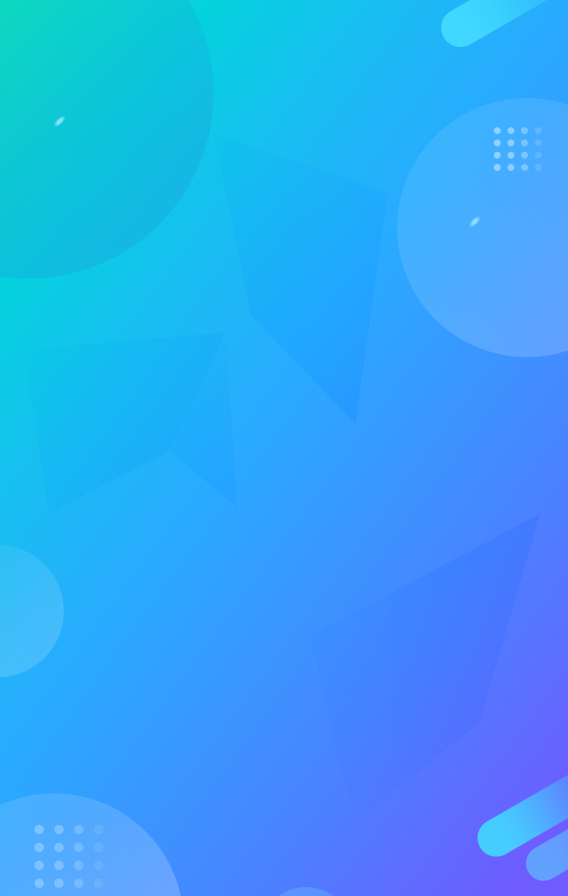
A Shadertoy shader for this background:

```glsl
// A diagonal teal-to-violet gradient with faint angular facets, translucent
// discs, slanted capsules, fading dot grids and two small glints.
// Everything is layered from signed distances in units of the canvas height.

const float ASPECT = 324.0 / 512.0;
const vec2 SLANT = vec2(0.866, 0.5);             // capsule direction
const vec2 GRADIENT_AXIS = vec2(0.725, 0.541);   // right and down, sums over the canvas

const int STOPS = 6;
const float STOP_AT[STOPS] = float[](0.0, 0.18, 0.32, 0.46, 0.74, 0.95);
const vec3 STOP_COLOR[STOPS] = vec3[](
    vec3(0.05, 0.86, 0.74), vec3(0.02, 0.82, 0.87), vec3(0.10, 0.74, 0.95),
    vec3(0.16, 0.67, 1.00), vec3(0.29, 0.51, 1.00), vec3(0.43, 0.36, 1.00));

const vec3 WHITE = vec3(1.0);
const vec3 DEEP_BLUE = vec3(0.12, 0.60, 0.85);
const vec3 PALE_BLUE = vec3(0.62, 0.90, 1.00);
const vec3 CYAN = vec3(0.26, 0.85, 1.00);
const vec3 SKY = vec3(0.38, 0.68, 1.00);
const vec3 FACET_SHADE = vec3(0.040, 0.028, 0.0);

float cover(float d) {
    return clamp(0.5 - d * iResolution.y, 0.0, 1.0);
}

vec3 background(vec2 uv) {
    float t = dot(vec2(uv.x, 1.0 - uv.y), GRADIENT_AXIS) / (GRADIENT_AXIS.x + GRADIENT_AXIS.y);
    // Even out the two axes so that opposite corners share a colour.
    t += 0.11 * (1.0 - uv.y - uv.x);
    vec3 col = STOP_COLOR[0];
    for (int i = 1; i < STOPS; i++) {
        float k = clamp((t - STOP_AT[i - 1]) / (STOP_AT[i] - STOP_AT[i - 1]), 0.0, 1.0);
        col = mix(col, STOP_COLOR[i], k);
    }
    return col;
}

// Signed distance to the line a-b, negative on its right.
float side(vec2 p, vec2 a, vec2 b) {
    vec2 e = normalize(b - a);
    return dot(p - a, vec2(-e.y, e.x));
}

// Clockwise convex quad whose shade grows from corner a to corner c.
float facet(vec2 p, vec2 a, vec2 b, vec2 c, vec2 d) {
    float dist = max(max(side(p, a, b), side(p, b, c)), max(side(p, c, d), side(p, d, a)));
    float fade = clamp(dot(p - a, c - a) / dot(c - a, c - a), 0.0, 1.0);
    return cover(dist) * mix(0.25, 1.0, fade);
}

// Disc whose opacity runs from its upper left to its lower right.
void disc(inout vec3 col, vec2 p, vec2 center, float r, vec3 tint, vec2 alpha) {
    vec2 q = (p - center) / r;
    float k = smoothstep(-1.0, 1.0, dot(q, vec2(0.6, -0.8)));
    col = mix(col, tint, cover(length(p - center) - r) * mix(alpha.x, alpha.y, k));
}

// Capsule that starts at a round cap and fades along the slant.
void capsule(inout vec3 col, vec2 p, vec2 cap, float r, vec3 tint, float alpha) {
    vec2 q = p - cap;
    float along = max(dot(q, SLANT), 0.0);
    float fade = 1.0 - 0.75 * smoothstep(0.0, 0.13, along);
    col = mix(col, tint, cover(length(q - SLANT * along) - r) * alpha * fade);
}

// Four by four dots, fading to the right; first is the top left dot.
void dotGrid(inout vec3 col, vec2 p, vec2 first, vec2 pitch, float r, float alpha) {
    vec2 cell = clamp(round((p - first) / vec2(pitch.x, -pitch.y)), 0.0, 3.0);
    float d = length(p - first - cell * vec2(pitch.x, -pitch.y)) - r;
    float fade = 1.0 - 0.075 * cell.x * cell.x;
    col = mix(col, WHITE, cover(d) * alpha * fade);
}

void glint(inout vec3 col, vec2 p, vec2 center) {
    vec2 q = p - center;
    vec2 s = vec2(q.x + q.y, q.y - q.x) * 0.7071 / vec2(0.0085, 0.0036);
    col = mix(col, PALE_BLUE, 0.85 * smoothstep(1.1, 0.3, length(s)));
}

void mainImage(out vec4 fragColor, in vec2 fragCoord) {
    vec2 uv = fragCoord / iResolution.xy;
    vec2 p = uv * vec2(ASPECT, 1.0);
    vec3 col = background(uv);

    // Facets
    float shade = facet(p, vec2(0.238, 0.850), vec2(0.432, 0.785), vec2(0.396, 0.527), vec2(0.280, 0.648));
    shade += 0.7 * facet(p, vec2(0.026, 0.609), vec2(0.251, 0.629), vec2(0.189, 0.497), vec2(0.055, 0.427));
    shade += 0.7 * facet(p, vec2(0.251, 0.629), vec2(0.258, 0.531), vec2(0.264, 0.434), vec2(0.189, 0.497));
    shade += 0.6 * facet(p, vec2(0.395, 0.082), vec2(0.345, 0.290), vec2(0.602, 0.427), vec2(0.534, 0.193));
    shade += 0.4 * facet(p, vec2(0.436, 0.115), vec2(0.436, 0.338), vec2(0.602, 0.427), vec2(0.534, 0.193));
    col -= FACET_SHADE * shade;

    // Discs
    disc(col, p, vec2(0.031, 0.896), 0.207, DEEP_BLUE, vec2(0.0, 0.32));
    disc(col, p, vec2(0.587, 0.746), 0.1445, WHITE, vec2(0.09, 0.17));
    disc(col, p, vec2(-0.003, 0.318), 0.074, WHITE, vec2(0.07, 0.15));
    disc(col, p, vec2(0.060, -0.030), 0.1445, WHITE, vec2(0.12, 0.24));
    disc(col, p, vec2(0.341, -0.042), 0.052, SKY, vec2(0.5, 0.5));

    // Capsules
    capsule(col, p, vec2(0.513, 0.969), 0.0215, CYAN, 0.95);
    capsule(col, p, vec2(0.553, 0.065), 0.0210, CYAN, 0.90);
    capsule(col, p, vec2(0.6055, 0.0365), 0.0195, SKY, 0.85);

    // Dot grids and glints
    dotGrid(col, p, vec2(0.554, 0.8542), vec2(0.0152, 0.0137), 0.0038, 0.42);
    dotGrid(col, p, vec2(0.0436, 0.0742), vec2(0.0221, 0.0200), 0.0052, 0.27);
    glint(col, p, vec2(0.0664, 0.8646));
    glint(col, p, vec2(0.529, 0.7526));

    fragColor = vec4(col, 1.0);
}
```
